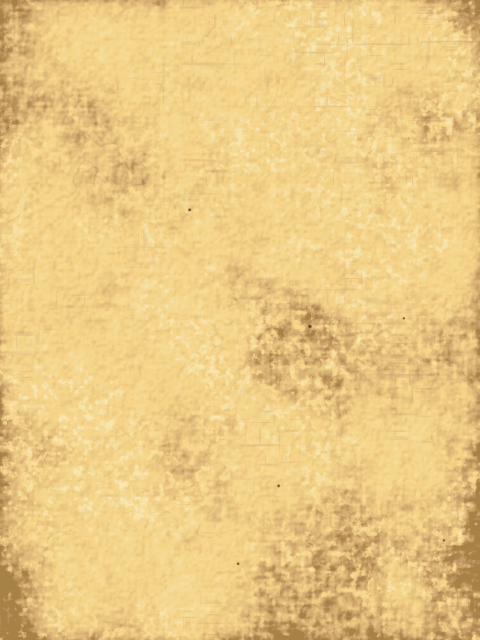
Reproduce this texture procedurally as a Shadertoy shader.

```glsl
// Old parchment: golden paper with brown stains, woven fibres, pale flecks and dark specks.

// Paper tones, from palest to darkest
const vec3 CREAM  = vec3(0.97, 0.90, 0.69);
const vec3 PALE   = vec3(0.96, 0.86, 0.60);
const vec3 GOLD   = vec3(0.96, 0.83, 0.53);
const vec3 HONEY  = vec3(0.91, 0.77, 0.50);
const vec3 TAN    = vec3(0.84, 0.69, 0.45);
const vec3 BROWN  = vec3(0.75, 0.59, 0.37);
const vec3 UMBER  = vec3(0.65, 0.51, 0.28);
const vec3 THREAD = vec3(0.76, 0.57, 0.43);
const vec3 SPECK  = vec3(0.34, 0.23, 0.12);

// Sizes are in canvas widths, strengths in steps of the tone ramp
const float BASE_TONE     = 0.02;
const float STAIN_SCALE   = 4.8;
const float STAIN_DEPTH   = 2.2;
const float CLOUD_DEPTH   = 0.8;
const float CORNER_DEPTH  = 2.7;
const float RIM_DEPTH     = 1.3;
const float RIM_WIDTH     = 0.009;
const float MOTTLE_SCALE  = 62.0;
const float FLECK_SCALE   = 95.0;
const float GRAIN_SCALE   = 135.0;
const float GRAIN_DEPTH   = 0.9;
const float WEAVE_DEPTH   = 0.8;
const float CRACK_WIDTH   = 0.012;
const int   SPECK_COUNT   = 6;

float hash(vec2 p) {
    vec3 q = fract(vec3(p.xyx) * 0.1031);
    q += dot(q, q.yzx + 33.33);
    return fract((q.x + q.y) * q.z);
}

float noise(vec2 p) {
    vec2 cell = floor(p), f = fract(p);
    f = f * f * (3.0 - 2.0 * f);
    float low  = mix(hash(cell), hash(cell + vec2(1, 0)), f.x);
    float high = mix(hash(cell + vec2(0, 1)), hash(cell + vec2(1, 1)), f.x);
    return mix(low, high, f.y);
}

float fbm(vec2 p) {
    float sum = 0.0, weight = 0.5333;
    for (int i = 0; i < 4; i++) {
        sum += weight * noise(p);
        p = mat2(1.6, 1.2, -1.2, 1.6) * p + 17.3;
        weight *= 0.5;
    }
    return sum;
}

// Blends through the paper tones; 0 is plain gold, larger is darker
vec3 paperColor(float tone) {
    vec3 c = mix(CREAM, PALE, clamp(tone + 2.0, 0.0, 1.0));
    c = mix(c, GOLD,  clamp(tone + 1.0, 0.0, 1.0));
    c = mix(c, HONEY, clamp(tone,       0.0, 1.0));
    c = mix(c, TAN,   clamp(tone - 1.0, 0.0, 1.0));
    c = mix(c, BROWN, clamp(tone - 2.0, 0.0, 1.0));
    return mix(c, UMBER, clamp(tone - 3.0, 0.0, 1.0));
}

// Coverage of the round dark specks
float specks(vec2 p, vec2 size, float pixel) {
    float cover = 0.0;
    for (int i = 0; i < SPECK_COUNT; i++) {
        float id = float(i) + 1.0;
        vec2 spot = vec2(hash(vec2(id, 3.7)), hash(vec2(id, 9.2)));
        vec2 center = size * mix(vec2(0.35, 0.1), vec2(0.95, 0.8), spot);
        float radius = mix(0.0014, 0.0042, hash(vec2(id, 21.4)));
        float dist = length(p - center) - radius;
        cover = max(cover, 1.0 - smoothstep(-pixel, pixel, dist));
    }
    return cover;
}

void mainImage(out vec4 fragColor, in vec2 fragCoord) {
    float pixel = 1.0 / iResolution.x;
    vec2 p = fragCoord * pixel;
    vec2 size = iResolution.xy * pixel;

    // Broad stains, softer clouds, dark corners and a thin worn rim
    float blot = fbm(p * STAIN_SCALE + 5.0);
    float stain = smoothstep(0.44, 0.76, blot);
    vec2 e = pow(abs(2.0 * p / size - 1.0), vec2(5.0));
    float corner = smoothstep(0.6, 1.8, (e.x + e.y) * (0.4 + 1.2 * blot));
    vec2 inset = min(p, size - p);
    float rim = exp(-min(inset.x, inset.y) / RIM_WIDTH);
    float soil = clamp(stain + corner, 0.0, 1.2);
    float cloud = fbm(p * 8.0 + 64.0) - 0.5;
    float tone = BASE_TONE + STAIN_DEPTH * stain + CLOUD_DEPTH * cloud;
    tone += CORNER_DEPTH * corner + RIM_DEPTH * rim;

    // Mottling and pale flecks, which break up the soiled parts
    float mottle = fbm(p * MOTTLE_SCALE) - 0.5;
    tone += mottle * (1.6 + 3.2 * soil);
    float patches = smoothstep(0.4, 0.7, fbm(p * 6.0 + 40.0));
    float fleck = smoothstep(0.48, 0.74, fbm(p * FLECK_SCALE + 71.0));
    tone -= fleck * (0.5 + 1.3 * patches + 0.6 * soil);

    // Woven fibres and embossed grain
    float weave = noise(p * vec2(22.0, 170.0)) + noise(p * vec2(170.0, 26.0) + 31.0) - 1.0;
    tone += WEAVE_DEPTH * weave * (0.5 + soil);
    vec2 g = p * GRAIN_SCALE;
    tone += GRAIN_DEPTH * (noise(g) - noise(g + vec2(0.5, -0.7)));

    // Faint wandering cracks
    float path = abs(fbm(p * 6.0 + 90.0) - 0.5);
    float crack = 1.0 - smoothstep(0.0, CRACK_WIDTH, path);
    tone += 0.7 * crack * smoothstep(0.5, 0.75, noise(p * 9.0 + 13.0));

    // Short rosy threads along both directions of the weave
    float across = smoothstep(0.74, 0.98, noise(p * vec2(18.0, 170.0) + 57.0));
    float upright = smoothstep(0.80, 1.0, noise(p * vec2(170.0, 24.0) + 83.0));
    float threads = max(across, upright) * smoothstep(0.4, 0.8, noise(p * 7.0 + 24.0));

    vec3 color = paperColor(tone);
    color = mix(color, THREAD, threads * (0.25 + 0.25 * soil));
    color = mix(color, SPECK, 0.9 * specks(p, size, pixel));
    fragColor = vec4(color, 1.0);
}
```
